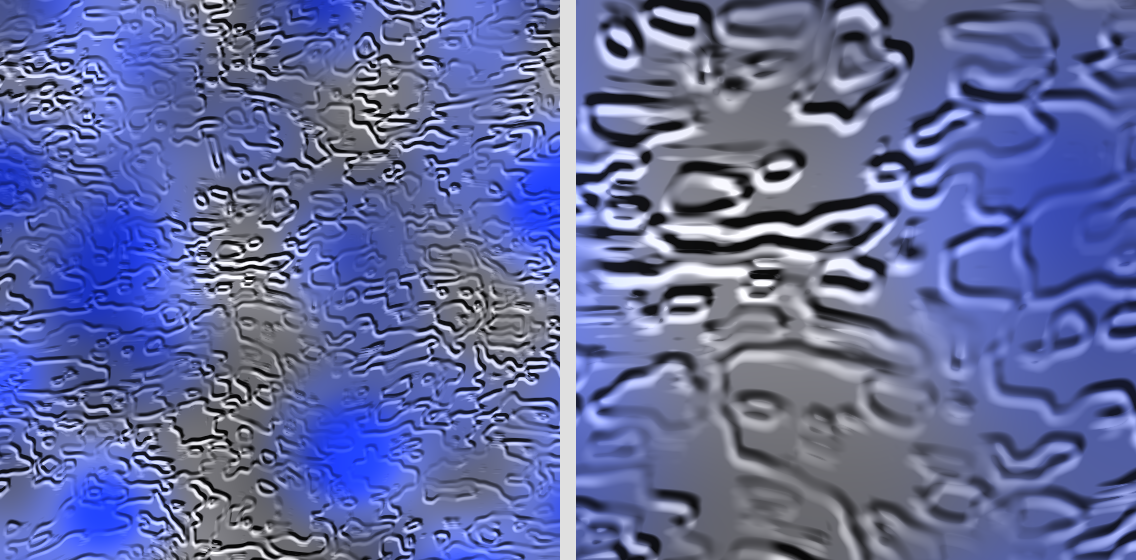
Left, the full canvas; right, a detail of the centre.
Give the GLSL for this texture, as a WebGL 1 fragment shader.

```glsl
precision highp float;

uniform vec2 u_resolution;

const vec3 GREY = vec3(0.44, 0.44, 0.46);
const vec3 PERIWINKLE = vec3(0.36, 0.42, 0.74);
const vec3 DEEP_BLUE = vec3(0.11, 0.22, 0.90);

float hash(vec2 p) {
  return fract(sin(dot(p, vec2(127.1, 311.7))) * 43758.5453);
}

float valueNoise(vec2 p) {
  vec2 cell = floor(p);
  vec2 f = fract(p);
  f = f * f * f * (f * (f * 6.0 - 15.0) + 10.0);
  float bottom = mix(hash(cell), hash(cell + vec2(1.0, 0.0)), f.x);
  float top = mix(hash(cell + vec2(0.0, 1.0)), hash(cell + vec2(1.0)), f.x);
  return mix(bottom, top, f.y);
}

// Terrain stretched sideways, so its contours run mostly level.
float terrain(vec2 p) {
  vec2 warp = vec2(valueNoise(p * 5.0 + 11.0), valueNoise(p * 5.0 + 37.0)) - 0.5;
  vec2 q = (p + warp * 0.05) * vec2(11.0, 19.0);
  float sum = 0.0;
  float amplitude = 0.5;
  for (int i = 0; i < 3; i++) {
    sum += amplitude * valueNoise(q);
    q = q * 2.03 + 17.3;
    amplitude *= 0.6;
  }
  return sum;
}

// Raised line of even width along each contour of the terrain.
float crease(vec2 p, float levels, float width) {
  float e = 0.0015;
  float h = terrain(p);
  vec2 slope = vec2(terrain(p + vec2(e, 0.0)) - h, terrain(p + vec2(0.0, e)) - h) / e;
  float offLevel = abs(fract(h * levels) - 0.5) / levels;
  float distanceToLine = offLevel / max(length(slope), 2.5);
  return 1.0 - smoothstep(0.0, width, distanceToLine);
}

// Difference across the light direction: dark above a line, bright below.
float emboss(vec2 p, vec2 light) {
  return crease(p + light, 5.2, 0.0066) - crease(p - light, 5.2, 0.0066);
}

// Soft round spots, one jittered in each grid cell, joined without hard edges.
float softSpots(vec2 p, float cells) {
  vec2 q = p * cells;
  vec2 home = floor(q);
  float uncovered = 1.0;
  for (int y = -2; y <= 2; y++) {
    for (int x = -2; x <= 2; x++) {
      vec2 cell = home + vec2(float(x), float(y));
      vec2 jitter = vec2(hash(cell + 5.2), hash(cell + 19.7));
      vec2 away = q - cell - jitter;
      float strength = mix(0.35, 1.0, hash(cell + 43.1));
      uncovered *= 1.0 - strength * exp(-dot(away, away) * 4.2);
    }
  }
  return 1.0 - uncovered;
}

vec3 spotColour(float blue, float tone) {
  vec3 colour = mix(GREY, PERIWINKLE, smoothstep(0.04, 0.46, blue));
  colour = mix(colour, DEEP_BLUE, smoothstep(0.43, 0.96, blue));
  return colour * mix(0.72, 1.28, tone);
}

vec3 applyRelief(vec3 colour, float relief, float blue) {
  float shadow = clamp(-relief * 1.2, 0.0, 1.0) * mix(1.0, 0.55, blue);
  float shine = clamp(relief, 0.0, 1.0) * mix(0.5, 0.2, blue);
  return mix(colour, colour * 0.05, shadow) + shine;
}

void main() {
  vec2 p = gl_FragCoord.xy / min(u_resolution.x, u_resolution.y);

  // Blue spots on grey ground, with broad light and dark patches.
  float blue = softSpots(p + 3.0, 4.4);
  float tone = valueNoise(p * 6.0 + 71.0);
  vec3 colour = spotColour(blue, tone);

  // Lines fade in places and are faintest inside the blue.
  float patches = smoothstep(0.1, 0.55, valueNoise(p * 7.0 + 91.0));
  float breaks = smoothstep(0.15, 0.6, valueNoise(p * vec2(30.0, 38.0) + 53.0));
  float strength = mix(0.4, 1.0, patches) * mix(0.25, 1.0, breaks);
  strength *= mix(1.3, 0.7, smoothstep(0.15, 0.8, blue));

  float relief = emboss(p, vec2(0.0014, 0.0036)) * strength;
  gl_FragColor = vec4(applyRelief(colour, relief, blue), 1.0);
}
```
